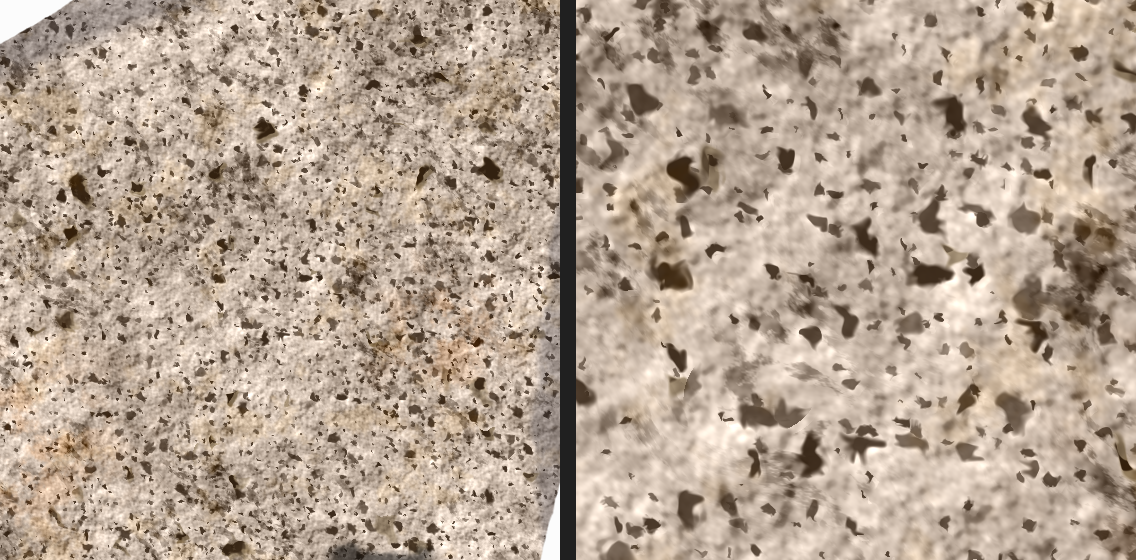
Left, the full canvas; right, a detail of the centre.
This texture is drawn by a Shadertoy shader. Its source:

```glsl
// Pale porous volcanic stone with ragged dark pits, tan stains and grey flanks.
// Side-lit fbm relief gives the rough face; jittered cells scatter the pits
// at three sizes, and a noisy outline cuts the block from a white backdrop.

float hash(vec2 p) {
    return fract(sin(dot(p, vec2(127.1, 311.7))) * 43758.5453);
}

float noise(vec2 p) {
    vec2 i = floor(p), f = fract(p);
    f = f * f * (3.0 - 2.0 * f);
    return mix(mix(hash(i), hash(i + vec2(1, 0)), f.x),
               mix(hash(i + vec2(0, 1)), hash(i + vec2(1, 1)), f.x), f.y);
}

float fbm(vec2 p) {
    float sum = 0.0, amp = 0.43;
    for (int i = 0; i < 5; i++) {
        sum += amp * noise(p);
        p = mat2(1.6, 1.2, -1.2, 1.6) * p + 7.3;
        amp *= 0.62;
    }
    return sum;
}

vec2 rotate(vec2 p, float a) {
    return mat2(cos(a), -sin(a), sin(a), cos(a)) * p;
}

// Depth of ragged oval pits, one per occupied cell; 0 on the open face.
float pits(vec2 p, float cells, float share, float size, float seed) {
    float crowding = 0.4 + 1.2 * noise(p * 7.0 + seed);
    vec2 q = p * cells + seed;
    q += 0.24 * (vec2(noise(q * 3.5), noise(q * 3.5 + 31.0)) - 0.5);
    q += 0.16 * (vec2(noise(q * 8.0), noise(q * 8.0 + 53.0)) - 0.5);
    float depth = 0.0;
    for (int y = -1; y <= 1; y++)
    for (int x = -1; x <= 1; x++) {
        vec2 cell = floor(q) + vec2(x, y);
        if (hash(cell + 5.7) > share * crowding) continue;
        vec2 centre = cell + 0.15 + 0.7 * vec2(hash(cell), hash(cell + 19.3));
        float angle = 0.8 + 1.8 * (hash(cell + 41.0) - 0.5);
        float d = length(rotate(q - centre, -angle) * vec2(0.8, 1.3));
        float radius = size * mix(0.45, 1.2, pow(hash(cell + 67.0), 1.5));
        float darkness = mix(0.55, 1.0, hash(cell + 83.0));
        depth = max(depth, darkness * smoothstep(radius * 1.15, radius * 0.6, d));
    }
    return depth;
}

float smallPits(vec2 p) {
    return max(pits(p, 29.0, 0.5, 0.28, 3.0),
               0.9 * pits(p, 64.0, 0.42, 0.28, 11.0));
}

float hollows(vec2 p) {
    vec2 jag = vec2(noise(p * 75.0), noise(p * 75.0 + 20.0)) - 0.5;
    return pits(p + 0.014 * jag, 11.0, 0.3, 0.22, 23.0);
}

void mainImage(out vec4 fragColor, in vec2 fragCoord) {
    vec2 p = fragCoord / iResolution.xy;
    vec2 toLight = vec2(-0.0035, 0.0035);

    // Rough face: side lighting, broad mottling, slanted wrinkles, fine grain
    float relief = fbm(p * 17.0) - fbm((p + toLight) * 17.0);
    float mottle = fbm(p * 4.5 + 9.0);
    vec2 slanted = rotate(p + 0.025 * noise(p * 12.0), -0.65);
    float wrinkles = fbm(slanted * vec2(22.0, 50.0));
    float grain = noise(p * 190.0) + noise(p * 330.0 + 5.0) - 1.0;
    float tone = 0.74 + 1.5 * relief + 0.3 * (mottle - 0.5)
               + 0.3 * (wrinkles - 0.5) + 0.085 * grain;

    // Shaded crevices and worn patches with torn edges
    float worn = smoothstep(0.48, 0.68, fbm(p * 9.0 + 40.0));
    float torn = smoothstep(0.52, 0.66, fbm(slanted * vec2(38.0, 70.0) + 17.0));
    tone -= 0.1 * smoothstep(0.03, 0.1, -relief);
    tone -= torn * (0.06 + 0.2 * worn) + 0.04 * worn;

    // Open hollows are dark on the side nearest the light
    float hollow = hollows(p);
    float core = hollow * hollows(p - 1.6 * toLight);
    tone = mix(tone, 0.42 + 0.9 * relief, hollow);
    tone = mix(tone, 0.13, smoothstep(0.2, 0.8, core));

    // Small pits with a bright far lip
    float pit = smallPits(p);
    float lip = max(smallPits(p + toLight) - pit, 0.0);
    tone += 0.08 * lip;
    tone = mix(tone, 0.13, 0.96 * pit);

    // Warm stone tint, ochre and rust stains
    vec3 color = vec3(tone) + vec3(0.067, 0.0, -0.06);
    float ochre = smoothstep(0.54, 0.74, fbm(p * 16.0 + 71.0));
    float rust = exp(-40.0 * dot(p - vec2(0.04, 0.2), p - vec2(0.04, 0.2)))
               + exp(-70.0 * dot(p - vec2(0.79, 0.41), p - vec2(0.79, 0.41)));
    rust *= smoothstep(0.42, 0.7, fbm(p * 24.0 + 13.0));
    color += ochre * vec3(0.01, -0.01, -0.05) + rust * vec3(0.02, -0.05, -0.11);
    color = mix(color, color * vec3(1.0, 0.98, 0.86), hollow);

    // Shaded flanks and the broken bottom edge
    float ragged = 0.035 * (fbm(p * 16.0 + 3.0) - 0.5);
    float topFlank = smoothstep(-0.02, 0.03, p.y - 0.86 - 0.36 * p.x + ragged);
    float rightFlank = smoothstep(-0.008, 0.012,
        p.x - 0.945 - 0.13 * abs(p.y - 0.24) + ragged);
    color = mix(color, color * 0.76 + vec3(0.0, 0.005, 0.025), max(topFlank, rightFlank));
    float chip = smoothstep(0.03, 0.005, p.y + 2.0 * ragged)
               * smoothstep(0.11, 0.07, abs(p.x - 0.68));
    color = mix(color, color * 0.42, chip);

    // White backdrop beyond the upper left and lower right corners
    float corner = p.y - 0.92 - 0.6 * p.x;
    float outside = max(corner, p.x - 0.967 - 0.22 * p.y) + 0.35 * ragged;
    color = mix(color, vec3(0.99), smoothstep(-0.002, 0.002, outside));

    fragColor = vec4(clamp(color, 0.0, 1.0), 1.0);
}
```
